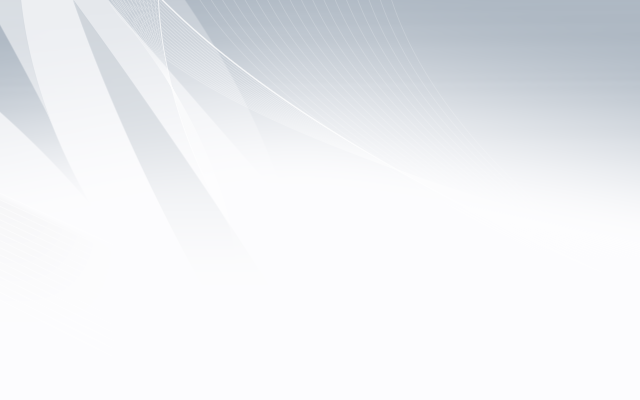
This background is drawn by a Shadertoy shader. Its source:

```glsl
const vec3 WHITE = vec3(0.99, 0.99, 0.995);
const vec3 SLATE = vec3(0.685, 0.725, 0.768);
const vec3 MIST = vec3(0.855, 0.872, 0.89);
const float FADE_START = -0.08;   // depth of the full slate tone
const float FADE_END = 0.48;      // depth where slate turns white
const float SIDE_DROP = 0.2;      // how far the slate sinks at the sides
const float LINE_HALF = 0.001;
const float STREAK_COUNT = 90.0;
const float STREAK_AMOUNT = 0.012;

// Curves hold (a, b, c) for x = a + b*d + c*d*d, with d the depth from the top.
const vec3 STRIP_LEFT = vec3(-0.035, 0.57, -0.11);
const vec3 BAND_LEFT = vec3(0.052, 0.11, 0.452);
const vec3 BAND_RIGHT = vec3(0.183, 0.35, 0.14);
const vec3 SHEET_LEFT = vec3(0.183, 0.73, -0.06);
const vec3 SHEET_RIGHT = vec3(0.27, 0.87, 0.0);
const vec3 VEIL_RIGHT = vec3(0.4625, 0.68, -0.36);
const vec3 CORNER_EDGE = vec3(-0.363, 1.472, -0.626);
const vec3 OFF_CANVAS = vec3(-1.0, 0.0, 0.0);
const vec3 SWEEP = vec3(0.406, 1.0, 0.9);
const vec3 SWEEP_UNDER = vec3(0.27, 0.6, 2.6);
const vec3 TWIST = vec3(0.396, 0.05, 0.47);
const vec3 TWIST_UNDER = vec3(0.27, 0.85, -0.55);
const vec3 RAYS_LEFT = vec3(0.5, 0.65, 1.1);
const vec3 RAYS_RIGHT = vec3(0.979, 0.33, 0.76);
const vec3 CORNER_FAN_TOP = vec3(-1.063, 2.2, 0.0);
const vec3 CORNER_FAN_LOW = vec3(-1.5, 2.0, 0.0);

float hash(float n) {
    return fract(sin(n * 127.1) * 43758.5453);
}

float noise(float x) {
    float cell = floor(x);
    return mix(hash(cell), hash(cell + 1.0), smoothstep(0.0, 1.0, fract(x)));
}

// Signed distance to a curve, positive on its right
float curveDistance(vec2 p, vec3 curve) {
    float slope = curve.y + 2.0 * curve.z * p.y;
    return (p.x - curve.x - p.y * (curve.y + curve.z * p.y)) / sqrt(1.0 + slope * slope);
}

float ribbon(vec2 p, vec3 left, vec3 right, float pixel) {
    float inside = min(curveDistance(p, left), -curveDistance(p, right));
    return smoothstep(-pixel, pixel, inside);
}

float thinLine(vec2 p, vec3 curve, float halfWidth, float pixel) {
    float cover = clamp((halfWidth - abs(curveDistance(p, curve))) / pixel + 0.5, 0.0, 1.0);
    return cover * min(1.0, 2.0 * halfWidth / pixel);
}

// Lines spread evenly between two curves
float fan(vec2 p, vec3 first, vec3 last, int count, float pixel) {
    float clear = 1.0;
    for (int i = 0; i < count; i++) {
        vec3 curve = mix(first, last, float(i) / float(count - 1));
        clear *= 1.0 - 0.6 * thinLine(p, curve, LINE_HALF, pixel);
    }
    return 1.0 - clear;
}

vec3 backdrop(vec2 p) {
    float side = p.x - 0.75;
    float depth = p.y - SIDE_DROP * (sqrt(side * side + 0.04) - 0.2);
    float shade = 1.0 - smoothstep(FADE_START, FADE_END, depth);
    float streak = noise(p.y * STREAK_COUNT + p.x * 0.8) - 0.5;
    return mix(WHITE, SLATE, shade) + streak * STREAK_AMOUNT * shade;
}

void mainImage(out vec4 fragColor, in vec2 fragCoord) {
    float pixel = 1.0 / iResolution.y;
    vec2 p = fragCoord * pixel;
    p.y = 1.0 - p.y;
    vec3 color = backdrop(p);

    // Translucent ribbons
    color = mix(color, WHITE, 0.3 * ribbon(p, SHEET_RIGHT, VEIL_RIGHT, pixel));
    color = mix(color, WHITE, 0.7 * ribbon(p, SHEET_LEFT, SHEET_RIGHT, pixel));
    float mist = 0.75 * (1.0 - smoothstep(0.15, 0.75, p.y));
    color = mix(color, MIST, mist * ribbon(p, BAND_RIGHT, SHEET_LEFT, pixel));
    color = mix(color, WHITE, 0.55 * ribbon(p, STRIP_LEFT, BAND_LEFT, pixel));
    color = mix(color, WHITE, 0.8 * ribbon(p, BAND_LEFT, BAND_RIGHT, pixel));
    color = mix(color, WHITE, 0.7 * ribbon(p, OFF_CANVAS, CORNER_EDGE, pixel));

    // Fans of fine lines
    float fade = 1.0 - smoothstep(0.3, 0.72, p.y);
    float lines = 0.6 * fan(p, SWEEP_UNDER, SWEEP, 18, pixel);
    lines = max(lines, 0.8 * fan(p, TWIST_UNDER, TWIST, 14, pixel));
    lines = max(lines, 0.4 * fan(p, RAYS_LEFT, RAYS_RIGHT, 18, pixel));
    lines = max(lines, 0.8 * thinLine(p, SWEEP, 1.8 * LINE_HALF, pixel));
    lines = max(lines, 0.7 * thinLine(p, TWIST, 1.5 * LINE_HALF, pixel));
    color = mix(color, vec3(1.0), lines * fade);

    // Lines in the left corner
    float cornerFade = 1.0 - smoothstep(0.05, 0.32, p.x);
    float corner = fan(p, CORNER_FAN_TOP, CORNER_FAN_LOW, 16, pixel);
    float below = smoothstep(0.0, 0.02, -curveDistance(p, CORNER_FAN_TOP));
    color -= 0.02 * below * cornerFade * (1.0 - smoothstep(0.5, 0.85, p.y));
    color = mix(color, vec3(1.0), corner * cornerFade);

    fragColor = vec4(color, 1.0);
}
```
